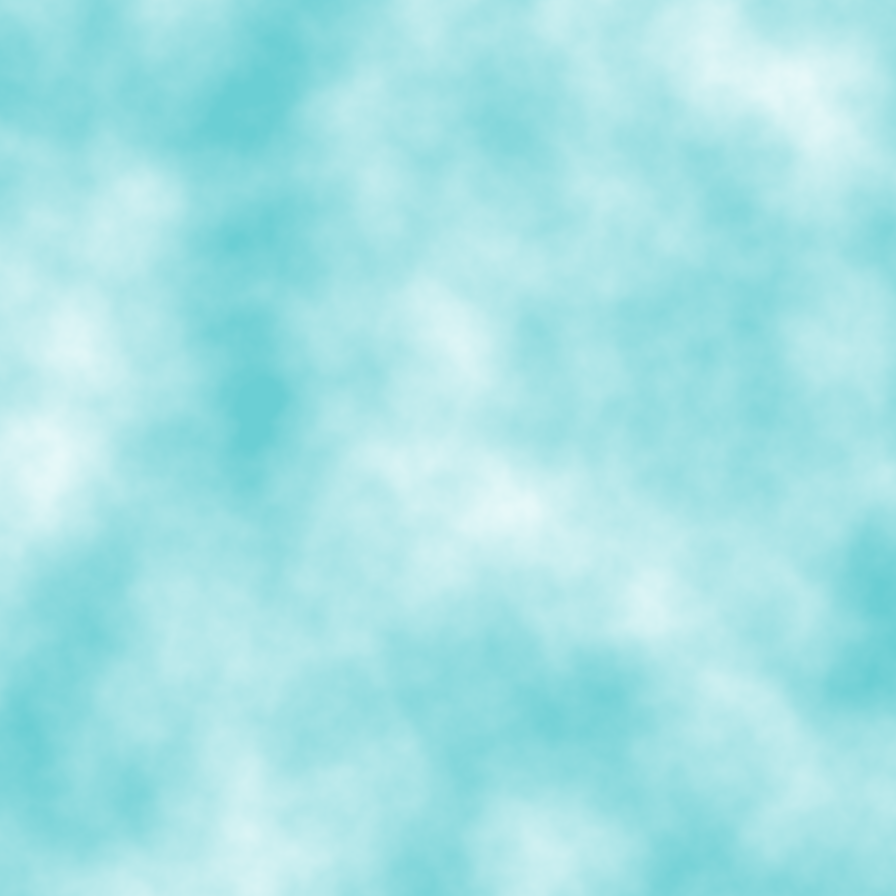
This texture is drawn by a three.js fragment shader. Its source:

```glsl
// Soft pale clouds drifting over a turquoise sky, from layered gradient noise.
varying vec2 vUv;

const vec3 DEEP_TURQUOISE = vec3(0.42, 0.81, 0.83);
const vec3 CLOUD_WHITE = vec3(0.92, 0.98, 0.98);
const float CLOUD_SCALE = 4.2;     // largest noise cells across the canvas
const int OCTAVES = 6;
const float GAIN = 0.5;            // strength of each finer layer
const float LACUNARITY = 2.0;      // frequency step between layers
const float OCTAVE_TURN = 0.65;    // rotation between layers, in radians
const float COVERAGE = 0.47;       // mean position on the colour ramp
const float CONTRAST = 0.7;
const vec2 SEED = vec2(17.3, 41.7);
const float TAU = 6.2831853;

float hash(vec2 cell) {
  vec3 p = fract(cell.xyx * vec3(0.1031, 0.1030, 0.0973));
  p += dot(p, p.yzx + 33.33);
  return fract((p.x + p.y) * p.z);
}

// Unit gradient with a random direction for a lattice corner.
vec2 gradient(vec2 cell) {
  float angle = TAU * hash(cell);
  return vec2(cos(angle), sin(angle));
}

// Gradient noise with quintic blending, centred on zero.
float gradientNoise(vec2 p) {
  vec2 cell = floor(p);
  vec2 f = p - cell;
  vec2 blend = f * f * f * (f * (f * 6.0 - 15.0) + 10.0);
  vec2 right = vec2(1.0, 0.0);
  vec2 up = vec2(0.0, 1.0);
  float bottomLeft = dot(gradient(cell), f);
  float bottomRight = dot(gradient(cell + right), f - right);
  float topLeft = dot(gradient(cell + up), f - up);
  float topRight = dot(gradient(cell + 1.0), f - 1.0);
  return mix(mix(bottomLeft, bottomRight, blend.x),
             mix(topLeft, topRight, blend.x), blend.y);
}

// Sum of ever finer layers, each turned to hide the lattice.
float cloudNoise(vec2 p) {
  float c = cos(OCTAVE_TURN);
  float s = sin(OCTAVE_TURN);
  mat2 turn = mat2(c, s, -s, c);
  float sum = 0.0;
  float amplitude = 1.0;
  for (int i = 0; i < OCTAVES; i++) {
    sum += amplitude * gradientNoise(p);
    p = turn * p * LACUNARITY + SEED;
    amplitude *= GAIN;
  }
  return sum;
}

void main() {
  float density = COVERAGE + CONTRAST * cloudNoise(vUv * CLOUD_SCALE + SEED);
  vec3 sky = mix(DEEP_TURQUOISE, CLOUD_WHITE, clamp(density, 0.0, 1.0));
  gl_FragColor = vec4(sky, 1.0);
}
```
